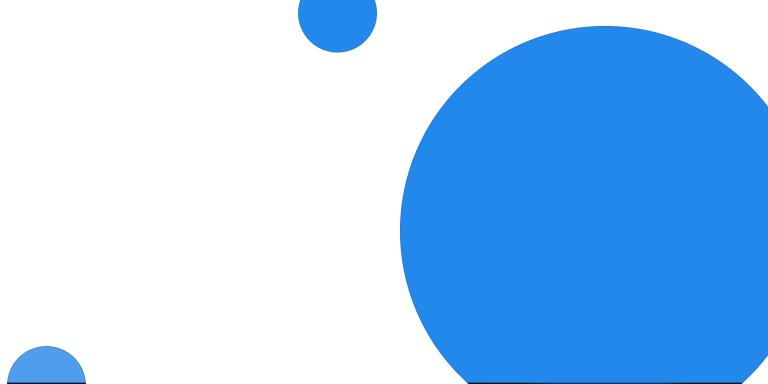
This background is drawn by a Shadertoy shader. Its source:

```glsl
// Three flat blue discs on a white ground, cropped by the canvas borders.
// Each disc is a circle distance function with a smooth edge, a faint grey rim
// and a thin dark line where it meets the floor. Unit: canvas height.

const vec3 PAPER     = vec3(1.0);
const vec3 BLUE      = vec3(0.137, 0.533, 0.925);
const vec3 PALE_BLUE = vec3(0.31, 0.62, 0.93);
const vec3 RIM_GREY  = vec3(0.25, 0.42, 0.58);
const vec3 FLOOR_INK = vec3(0.02, 0.06, 0.12);

// Discs as center.xy, radius
const vec3 BIG_DISC = vec3(1.5755, 0.3985, 0.534);
const vec3 TOP_DISC = vec3(0.879, 0.966, 0.1028);
const vec3 LOW_DISC = vec3(0.121, -0.004, 0.1028);

const float RIM_WIDTH    = 0.0022;
const float RIM_STRENGTH = 0.5;
const float FLOOR_HEIGHT = 0.0035;

// Coverage of the region where dist < 0, softened over one pixel
float coverage(float dist, float pixel) {
    return clamp(0.5 - dist / pixel, 0.0, 1.0);
}

// Paints a rimmed disc over the ground; floorInk sets its bottom line
vec3 paintDisc(vec3 ground, vec2 p, vec3 disc, vec3 fill, float floorInk, float pixel) {
    float dist = length(p - disc.xy) - disc.z;
    float rim = coverage(abs(dist + 0.5 * RIM_WIDTH) - 0.5 * RIM_WIDTH, pixel);
    float base = coverage(p.y - FLOOR_HEIGHT, pixel);
    vec3 ink = mix(fill, RIM_GREY, RIM_STRENGTH * rim);
    ink = mix(ink, FLOOR_INK, floorInk * base);
    return mix(ground, ink, coverage(dist, pixel));
}

void mainImage(out vec4 fragColor, in vec2 fragCoord) {
    float pixel = 1.0 / iResolution.y;
    vec2 p = fragCoord * pixel;

    // The big disc's bottom line is weaker in its middle
    float fromAxis = abs(p.x - BIG_DISC.x);
    float bigInk = mix(0.7, 1.0, smoothstep(0.14, 0.22, fromAxis));

    vec3 color = PAPER;
    color = paintDisc(color, p, BIG_DISC, BLUE, bigInk, pixel);
    color = paintDisc(color, p, TOP_DISC, BLUE, 0.0, pixel);
    color = paintDisc(color, p, LOW_DISC, PALE_BLUE, 1.0, pixel);

    fragColor = vec4(color, 1.0);
}
```
